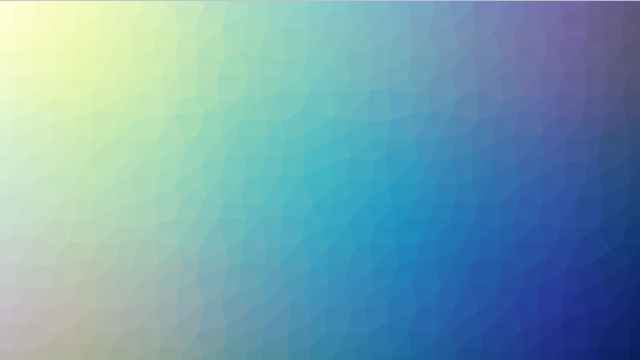
A Shadertoy shader for this background:

```glsl
// Low-poly gradient: a jittered grid cut into triangles, each filled with one flat colour.
// The fill blends a horizontal and a vertical run of the same nine-stop ramp in Lab space,
// sampled at the triangle's centroid, so soft facets appear over a smooth sweep.

#define ROWS 17.0           // grid cells over the canvas height
#define JITTER 0.62         // full range of vertex displacement, in cells
#define VERTICAL_MIX 0.3    // weight of the vertical ramp
#define RULE_HEIGHT 0.0025  // hairline along the top, in canvas heights
#define RULE_COLOR vec3(0.76, 0.76, 0.78)

const vec3 WHITE_POINT = vec3(0.9505, 1.0, 1.089);

// Pale yellow through green and teal to navy
const vec3 RAMP[9] = vec3[9](
    vec3(1.000, 1.000, 0.851), vec3(0.929, 0.973, 0.694), vec3(0.780, 0.914, 0.706),
    vec3(0.498, 0.804, 0.733), vec3(0.255, 0.714, 0.769), vec3(0.114, 0.569, 0.753),
    vec3(0.133, 0.369, 0.659), vec3(0.145, 0.204, 0.580), vec3(0.031, 0.114, 0.345));

// --- Colour conversion ---
vec3 rgbToLab(vec3 c) {
    vec3 lin = mix(c / 12.92, pow((c + 0.055) / 1.055, vec3(2.4)), step(0.04045, c));
    vec3 xyz = vec3(dot(lin, vec3(0.4124, 0.3576, 0.1805)),
                    dot(lin, vec3(0.2126, 0.7152, 0.0722)),
                    dot(lin, vec3(0.0193, 0.1192, 0.9505))) / WHITE_POINT;
    vec3 f = mix(7.787 * xyz + 0.1379, pow(xyz, vec3(1.0 / 3.0)), step(0.00886, xyz));
    return vec3(116.0 * f.y - 16.0, 500.0 * (f.x - f.y), 200.0 * (f.y - f.z));
}

vec3 labToRgb(vec3 lab) {
    float fy = (lab.x + 16.0) / 116.0;
    vec3 f = vec3(fy + lab.y / 500.0, fy, fy - lab.z / 200.0);
    vec3 xyz = mix((f - 0.1379) / 7.787, f * f * f, step(0.2069, f)) * WHITE_POINT;
    vec3 lin = vec3(dot(xyz, vec3(3.2406, -1.5372, -0.4986)),
                    dot(xyz, vec3(-0.9689, 1.8758, 0.0415)),
                    dot(xyz, vec3(0.0557, -0.2040, 1.0570)));
    lin = clamp(lin, 0.0, 1.0);
    return mix(12.92 * lin, 1.055 * pow(lin, vec3(1.0 / 2.4)) - 0.055, step(0.00313, lin));
}

vec3 rampLab(float t) {
    float s = clamp(t, 0.0, 1.0) * 8.0;
    int i = min(int(s), 7);
    return mix(rgbToLab(RAMP[i]), rgbToLab(RAMP[i + 1]), s - float(i));
}

// --- Jittered mesh ---
vec2 hash22(vec2 p) {
    vec3 q = fract(vec3(p.xyx) * vec3(0.1031, 0.1030, 0.0973));
    q += dot(q, q.yzx + 33.33);
    return fract((q.xx + q.yz) * q.zy);
}

vec2 meshVertex(vec2 cell) {
    return cell + 0.5 + JITTER * (hash22(cell + 71.0) - 0.5);
}

float cross2(vec2 a, vec2 b) { return a.x * b.y - a.y * b.x; }

// Signed distance to the edge a-b, positive on its left
float edgeDistance(vec2 p, vec2 a, vec2 b) {
    return cross2(normalize(b - a), p - a);
}

// Centroid of a counter-clockwise triangle in xy and coverage in z, weighted
vec3 facet(vec2 p, vec2 a, vec2 b, vec2 c, float pixel) {
    float d = min(edgeDistance(p, a, b), min(edgeDistance(p, b, c), edgeDistance(p, c, a)));
    float coverage = clamp(d / pixel + 0.5, 0.0, 1.0);
    return vec3((a + b + c) / 3.0, 1.0) * coverage;
}

// Both triangles of one quad, split along its Delaunay diagonal
vec3 quadFacets(vec2 p, vec2 cell, float pixel) {
    vec2 a = meshVertex(cell), b = meshVertex(cell + vec2(1.0, 0.0));
    vec2 c = meshVertex(cell + 1.0), d = meshVertex(cell + vec2(0.0, 1.0));
    float angleSumSine = cross2(c - b, a - b) * dot(a - d, c - d)
                       + dot(c - b, a - b) * cross2(a - d, c - d);
    if (angleSumSine > 0.0)
        return facet(p, a, b, c, pixel) + facet(p, a, c, d, pixel);
    return facet(p, a, b, d, pixel) + facet(p, b, c, d, pixel);
}

void mainImage(out vec4 fragColor, in vec2 fragCoord) {
    float aspect = iResolution.x / iResolution.y;
    float pixel = ROWS / iResolution.y;
    vec2 p = fragCoord * pixel;

    // Gather the facets that cover this point
    vec2 home = floor(p - 0.5);
    vec3 sum = vec3(p, 1.0) * 1e-4;
    for (int j = -1; j <= 1; j++)
        for (int i = -1; i <= 1; i++)
            sum += quadFacets(p, home + vec2(i, j), pixel);
    vec2 uv = sum.xy / sum.z / (ROWS * vec2(aspect, 1.0));

    // Two-axis gradient
    vec3 lab = mix(rampLab(uv.x), rampLab(1.0 - uv.y), VERTICAL_MIX);
    vec3 color = labToRgb(lab);

    // Hairline at the top edge
    float below = (1.0 - RULE_HEIGHT) * iResolution.y - fragCoord.y;
    color = mix(color, RULE_COLOR, clamp(0.5 - below, 0.0, 1.0));
    fragColor = vec4(color, 1.0);
}
```
